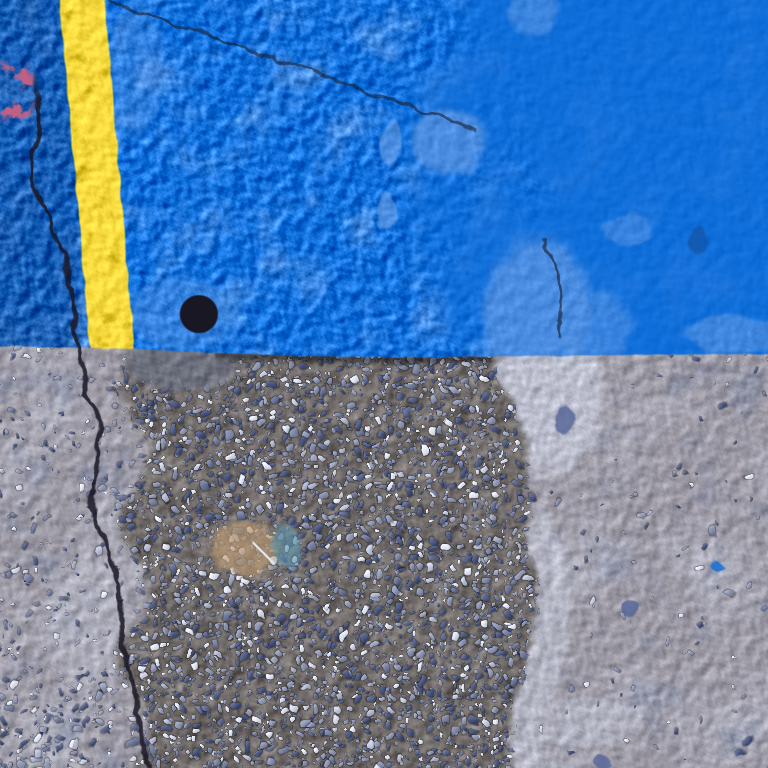
Give the GLSL for this texture, as a three.js fragment shader.

```glsl
// Blue painted floor with a yellow stripe, above cracked concrete with exposed pebbles.
varying vec2 vUv;

const vec3 BLUE = vec3(.06, .43, .85);
const vec3 BLUE_PALE = vec3(.33, .57, .88);
const vec3 BLUE_DEEP = vec3(.07, .3, .6);
const vec3 YELLOW = vec3(.97, .86, .25);
const vec3 CONCRETE = vec3(.61, .6, .64);
const vec3 CONCRETE_PALE = vec3(.73, .74, .8);
const vec3 MORTAR = vec3(.45, .43, .42);
const vec3 SLATE = vec3(.29, .34, .5);
const vec3 STONE_GREY = vec3(.57, .6, .71);
const vec3 STONE_WHITE = vec3(.88, .9, .96);
const vec3 DARK = vec3(.1, .09, .14);
const float EDGE = .0018;
const float PEBBLE_CELLS = 72.;
const float GRIT_CELLS = 125.;

vec2 hash2(vec2 p) {
  vec3 q = fract(p.xyx * vec3(.1031, .103, .0973));
  q += dot(q, q.yzx + 33.33);
  return fract((q.xx + q.yz) * q.zy);
}

float corner(vec2 id, vec2 d) {
  float a = 6.2832 * hash2(id).x;
  return dot(vec2(cos(a), sin(a)), d);
}

float noise(vec2 p) {
  vec2 i = floor(p), f = fract(p), e = vec2(1, 0), u = f * f * (3. - 2. * f);
  return mix(mix(corner(i, f), corner(i + e, f - e), u.x),
             mix(corner(i + e.yx, f - e.yx), corner(i + 1., f - 1.), u.x), u.y);
}

float fbm(vec2 p) {
  float sum = 0., amp = .6;
  for (int i = 0; i < 4; i++) {
    sum += amp * noise(p);
    p = mat2(1.6, 1.2, -1.2, 1.6) * p + 17.;
    amp *= .5;
  }
  return sum;
}

float blob(vec2 p, float x, float y, float rx, float ry) {
  return 1. - smoothstep(.8, 1.15, length((p - vec2(x, y)) / vec2(rx, ry)));
}
float bump(float t, float c, float w) { t = (t - c) / w; return exp(-t * t); }
float line(float d, float w) { return 1. - smoothstep(w * .35, w, abs(d)); }
float span(float t, float a, float b) {
  return smoothstep(a - EDGE, a + EDGE, t) - smoothstep(b - EDGE, b + EDGE, t);
}

// Tilted stones with dark rims, scattered over the ground
vec3 addPebbles(vec3 ground, vec2 p, float cells, float cover) {
  vec2 q = p * cells;
  for (int k = 0; k < 9; k++) {
    vec2 id = floor(q) + vec2(mod(float(k), 3.), floor(float(k) / 3.)) - 1.;
    vec2 shape = hash2(id + 71.), tone = hash2(id + 139.);
    vec2 d = q - id - .15 - .7 * hash2(id + 5.);
    float a = 6.2832 * shape.x, size = mix(.24, .5, shape.y);
    vec2 s = abs(mat2(cos(a), -sin(a), sin(a), cos(a)) * d * vec2(1, 1.55));
    float r = mix(length(s), max(s.x, s.y) * 1.1, .5) / size;
    float on = step(tone.y, cover);
    vec3 stone = mix(SLATE, STONE_GREY, smoothstep(.1, .65, tone.x));
    stone = mix(stone, STONE_WHITE, smoothstep(.72, .95, tone.x)) + .11 * (d.y - d.x) / size;
    ground *= 1. - .31 * on * (1. - smoothstep(.9, 1.45, r));
    ground = mix(ground, stone, on * (1. - smoothstep(.72, 1., r)));
  }
  return ground;
}

vec3 paint(vec2 p, vec2 w, float relief) {
  float rough = 1. - smoothstep(.48, .68, p.x + .3 * fbm(p * 5.));
  vec3 c = mix(BLUE, BLUE_PALE, (.15 + .6 * rough) * smoothstep(-.08, .4, fbm(p * 15.)));
  c = mix(c, BLUE_DEEP, .6 - .6 * smoothstep(.08, .14, p.x)) + relief * mix(.07, .42, rough);
  // Worn patches
  float worn = max(blob(w, .585, .815, .05, .042), blob(w, .508, .815, .012, .03));
  worn = max(worn, blob(w, .504, .724, .014, .025));
  worn = max(worn, blob(w, .7, .585, .073, .105));
  worn = max(worn, .7 * blob(w, .77, .575, .055, .05));
  worn = max(worn, .65 * blob(w, .818, .7, .032, .022));
  worn = max(worn, .8 * blob(w, .955, .565, .065, .026));
  worn = max(worn, .7 * blob(w, .695, .985, .035, .03));
  worn = max(worn, .6 * blob(w, .235, .59, .07, .05));
  worn = max(worn, .5 * blob(w, .178, .91, .035, .09));
  c = mix(c, BLUE_PALE + .15 * relief, .85 * worn);
  c = mix(c, BLUE_DEEP, .6 * blob(w, .911, .686, .014, .016));
  c = mix(c, vec3(.75, .38, .52), blob(w, .015, .88, .035, .04) * smoothstep(0., .25, fbm(p * 45.)));
  // Stripe and drain hole
  float x = p.x - .086 * (1. - p.y) + .003 * noise(p * 45.);
  vec3 stripe = YELLOW + .22 * relief - .2 * smoothstep(.1, .45, fbm(p * 32.));
  c = mix(c, stripe, span(x, .078, .136));
  return mix(c, DARK, smoothstep(.0262, .0232, length(p - vec2(.259, .591))));
}

vec3 concrete(vec2 p, vec2 w, float relief) {
  float left = .175 + .02 * sin(35. * p.y - .2);
  float right = .685 - .045 * smoothstep(.42, .54, p.y) + .015 * bump(p.y, .22, .06)
    - .02 * smoothstep(.15, .05, p.y);
  float bed = smoothstep(left - .012, left + .012, w.x) * smoothstep(right + .008, right - .008, w.x);
  vec3 c = mix(CONCRETE, CONCRETE_PALE, .6 * smoothstep(-.1, .4, fbm(p * 9.)));
  c = mix(c, STONE_GREY * .9, .6 * smoothstep(.05, .4, fbm(p * 17. + 40.)));
  // Bare patches and pebble bed
  float pale = max(blob(w, .715, .485, .073, .105), .75 * blob(w, right + .018, .16, .03, .19));
  pale = max(pale, .6 * blob(w, .76, .06, .08, .035));
  pale = max(pale, .5 * blob(w, .115, .19, .055, .09));
  c = mix(mix(c, CONCRETE_PALE, pale), MORTAR + .16 * fbm(p * 25.), bed) + .26 * relief;
  float slab = blob(w, .235, .525, .075, .035);
  float grit = smoothstep(left + .02, left, p.x) * (.12 + .35 * smoothstep(.05, .3, fbm(p * 8.) + .25 - p.y));
  float cover = mix(grit + .035 * (1. - pale), .82, bed) * (1. - slab);
  c = addPebbles(c, w, GRIT_CELLS, .65 * cover);
  c = addPebbles(c, w, PEBBLE_CELLS, cover);
  c = mix(c, vec3(.42, .44, .5) + .2 * relief, .85 * slab);
  // Stains, scratch and chips
  c = mix(c, vec3(.74, .61, .45), .65 * blob(w, .318, .285, .045, .037));
  c = mix(c, vec3(.36, .58, .67), .6 * blob(w, .372, .29, .02, .03));
  c = mix(c, STONE_WHITE, line(p.x + p.y - .623, .003) * span(p.x, .329, .357));
  float chips = max(blob(w, .736, .455, .012, .018), blob(w, .82, .208, .009, .012));
  c = mix(c, SLATE * 1.2, .85 * max(chips, blob(w, .782, .007, .013, .01)));
  return mix(c, BLUE, .8 * blob(w, .933, .263, .01, .006));
}

void main() {
  vec2 p = vUv, w = p + .014 * vec2(fbm(p * 28.), fbm(p * 28. + 9.));
  float relief = fbm(p * 65.) - fbm(p * 65. + vec2(-.3, .3));
  float border = .549 - .014 * smoothstep(0., .5, p.x) + .004 * smoothstep(.5, 1., p.x);
  border += .002 * noise(p * 50.);
  vec3 ground = concrete(p, w, relief);
  ground *= 1. - .4 * bump(p.y, border - .003, .006) * span(p.x, .28, .64);
  vec3 c = mix(ground, paint(p, w, relief), smoothstep(border - EDGE, border + EDGE, p.y));
  // Cracks
  float x = .19 - .16 * p.y - .024 * bump(p.y, .77, .06) + .014 * bump(p.y, .45, .03)
    - .017 * bump(p.y, .33, .04);
  float crack = line(w.x - x, .0045 + .003 * noise(p * 30.)) * smoothstep(.92, .86, p.y);
  crack = max(crack, .65 * line(w.y - 1.05 + .354 * p.x, .003) * span(p.x, .14, .62));
  x = .73 - .023 * smoothstep(.63, .69, p.y);
  crack = max(crack, .7 * line(w.x - x, .003) * span(p.y, .56, .69));
  gl_FragColor = vec4(clamp(mix(c, DARK, .85 * crack), 0., 1.), 1);
}
```
